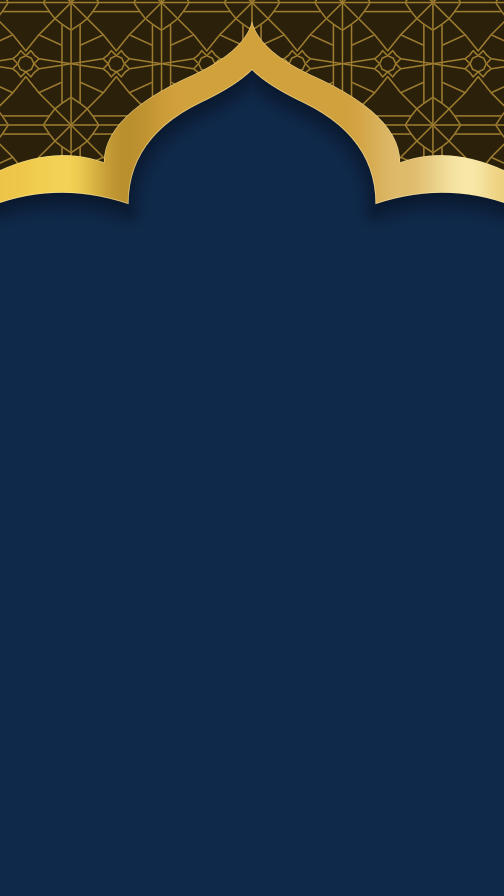
Reproduce this background procedurally as a Shadertoy shader.

```glsl
// A deep blue panel below a gold ogee arch, with a lattice of fine gold lines above.
// Both arch edges are chains of quadratic curves, measured as signed distances;
// the lattice folds each cell into one quadrant and draws a few strokes there.

// All lengths are fractions of the canvas width; depth is measured from the top.
const vec3 NAVY = vec3(0.06, 0.16, 0.29);
const vec3 SHADOW = vec3(0.025, 0.06, 0.12);
const vec3 LATTICE_GROUND = vec3(0.17, 0.13, 0.04);
const vec3 LATTICE_LINE = vec3(0.62, 0.49, 0.19);
const vec3 RIM = vec3(1.0, 0.92, 0.66);
const float LINE_WIDTH = 0.0030;
const float RIM_WIDTH = 0.0028;
const float SHADOW_DROP = 0.014;
const vec2 CELL = vec2(0.1795, 0.243);
const vec2 HUB = vec2(0.141, 0.248);
const int CURVE_STEPS = 14;

// Half of each edge: end, control, end, control, end, control, end.
const vec2 OUTER[7] = vec2[7](
    vec2(0.0, 0.042), vec2(0.014, 0.100), vec2(0.116, 0.148), vec2(0.294, 0.227),
    vec2(0.294, 0.322), vec2(0.389, 0.287), vec2(0.501, 0.338));
const vec2 INNER[7] = vec2[7](
    vec2(0.0, 0.139), vec2(0.032, 0.171), vec2(0.102, 0.204), vec2(0.245, 0.273),
    vec2(0.245, 0.405), vec2(0.377, 0.361), vec2(0.501, 0.403));

// Gold sheen across the width: colour and horizontal position.
const vec4 SHEEN[8] = vec4[8](
    vec4(0.93, 0.77, 0.28, 0.0), vec4(0.95, 0.82, 0.33, 0.13),
    vec4(0.73, 0.56, 0.18, 0.25), vec4(0.82, 0.63, 0.23, 0.36),
    vec4(0.82, 0.63, 0.24, 0.68), vec4(0.87, 0.73, 0.42, 0.80),
    vec4(0.97, 0.91, 0.66, 0.93), vec4(0.93, 0.82, 0.50, 1.0));

float segment(vec2 p, vec2 a, vec2 b) {
    vec2 ab = b - a;
    return length(p - a - ab * clamp(dot(p - a, ab) / dot(ab, ab), 0.0, 1.0));
}

// Signed distance to an edge, positive below it.
float edgeDistance(vec2 p, vec2 curve[7]) {
    float nearest = 10.0, side = 1.0;
    for (int k = 0; k < 6; k += 2) {
        vec2 a = curve[k];
        for (int i = 1; i <= CURVE_STEPS; i++) {
            float t = float(i) / float(CURVE_STEPS);
            vec2 b = mix(mix(curve[k], curve[k + 1], t), mix(curve[k + 1], curve[k + 2], t), t);
            nearest = min(nearest, segment(p, a, b));
            if (p.x >= a.x && p.x < b.x)
                side = (b.x - a.x) * (p.y - a.y) > (b.y - a.y) * (p.x - a.x) ? 1.0 : -1.0;
            a = b;
        }
    }
    return nearest * side;
}

vec3 goldSheen(float x) {
    vec3 gold = SHEEN[0].rgb;
    for (int i = 1; i < 8; i++)
        gold = mix(gold, SHEEN[i].rgb, smoothstep(SHEEN[i - 1].w, SHEEN[i].w, x));
    return gold;
}

// Fold a point into one eighth of a rosette.
vec2 foldEighth(vec2 v) {
    v = abs(v);
    return v.x < v.y ? v.yx : v;
}

float latticeDistance(vec2 p) {
    vec2 q = abs(mod(p - HUB + 0.5 * CELL, CELL) - 0.5 * CELL);
    vec2 corner = 0.5 * CELL;

    // Spoked hub inside a pointed ring
    vec2 h = foldEighth(q);
    float d = min(segment(h, vec2(0.0), vec2(0.055, 0.0)), segment(h, vec2(0.0), vec2(0.032)));
    d = min(d, segment(h, vec2(0.055, 0.0), vec2(0.043, 0.018)));
    d = min(d, segment(h, vec2(0.043, 0.018), vec2(0.032)));

    // Small flower at the cell corner
    vec2 f = foldEighth(q - corner);
    d = min(d, segment(f, vec2(0.016, 0.0), vec2(0.026, 0.010)));
    d = min(d, segment(f, vec2(0.026, 0.010), vec2(0.017)));
    d = min(d, segment(f, vec2(0.016, 0.0), vec2(0.011)));

    // Straight bands joining the rosettes
    d = min(d, min(q.x, segment(q, vec2(0.018, 0.043), vec2(0.018, corner.y))));
    d = min(d, segment(q, vec2(0.043, 0.018), vec2(corner.x, 0.018)));
    d = min(d, segment(q, vec2(0.055, 0.0), vec2(corner.x, 0.0)));
    d = min(d, segment(q, vec2(0.032), vec2(0.064, 0.064)));
    d = min(d, segment(q, vec2(0.064, 0.064), vec2(corner.x, 0.096)));
    d = min(d, segment(q, vec2(0.018, 0.085), vec2(0.064, 0.064)));
    return min(d, segment(q, vec2(0.0, corner.y), corner - vec2(0.026, 0.010)));
}

void mainImage(out vec4 fragColor, in vec2 fragCoord) {
    float pixel = 1.0 / iResolution.x;
    vec2 p = vec2(fragCoord.x, iResolution.y - fragCoord.y) * pixel;
    vec2 mirrored = vec2(abs(p.x - 0.5), p.y);
    float outer = edgeDistance(mirrored, OUTER);
    float inner = edgeDistance(mirrored, INNER);

    // Lattice
    float stroke = clamp(0.5 + (0.5 * LINE_WIDTH - latticeDistance(p)) / pixel, 0.0, 1.0);
    vec3 color = mix(LATTICE_GROUND, LATTICE_LINE, stroke);

    // Gold band with pale rims
    float rim = clamp(1.0 - min(abs(outer) * 1.4, abs(inner)) / RIM_WIDTH, 0.0, 1.0);
    vec3 gold = mix(goldSheen(p.x), RIM, 0.75 * rim);
    color = mix(color, gold, clamp(0.5 + outer / pixel, 0.0, 1.0));

    // Blue panel under the soft shadow of the band
    float dropped = edgeDistance(mirrored - vec2(0.0, SHADOW_DROP), INNER);
    float shade = 1.0 - smoothstep(-0.025, 0.045, dropped);
    vec3 panel = mix(NAVY, SHADOW, 0.7 * shade);
    color = mix(color, panel, clamp(0.5 + inner / pixel, 0.0, 1.0));

    fragColor = vec4(color, 1.0);
}
```
